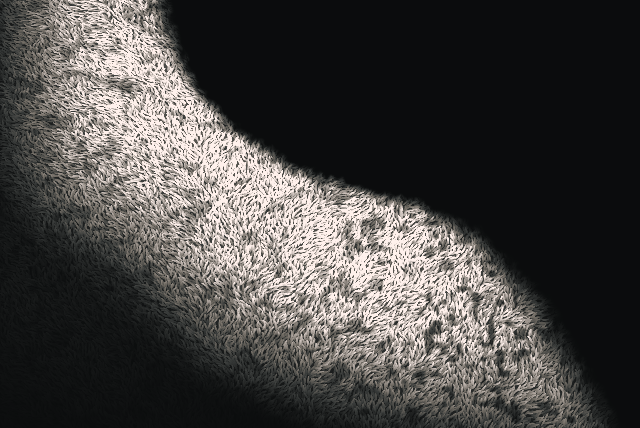
A WebGL 2 fragment shader for this texture:

```glsl
#version 300 es
precision highp float;
// A winding band of warm light falling across a shaggy rug in deep shadow.

uniform vec2 u_resolution;
out vec4 fragColor;

const int EDGE_POINTS = 11;

// Sineless hash: three values in 0..1 per cell
vec3 hash3(vec2 cell) {
    vec3 v = fract(cell.xyx * vec3(0.1031, 0.1030, 0.0973));
    v += dot(v, v.yxz + 33.33);
    return fract((v.xxy + v.yzz) * v.zyx);
}

float noise(vec2 p) {
    vec2 cell = floor(p), f = fract(p);
    f = f * f * (3.0 - 2.0 * f);
    float low = mix(hash3(cell).x, hash3(cell + vec2(1, 0)).x, f.x);
    float high = mix(hash3(cell + vec2(0, 1)).x, hash3(cell + vec2(1, 1)).x, f.x);
    return mix(low, high, f.y);
}

// Distance to a falling curve, positive above it, negative below or before it
float heightOver(vec2 p, vec2 curve[EDGE_POINTS]) {
    float nearest = 10.0, side = -1.0;
    for (int i = 0; i < EDGE_POINTS - 1; i++) {
        vec2 a = curve[i], ab = curve[i + 1] - a, ap = p - a;
        float along = clamp(dot(ap, ab) / dot(ab, ab), 0.0, 1.0);
        nearest = min(nearest, length(ap - ab * along));
        if (p.x >= a.x && p.x < a.x + ab.x)
            side = p.y > a.y + ab.y * ap.x / ab.x ? 1.0 : -1.0;
    }
    return nearest * side;
}

// Soft elliptical spot, turned by an angle
float spot(vec2 p, vec2 center, vec2 radius, float angle) {
    float c = cos(angle), s = sin(angle);
    vec2 r = mat2(c, -s, s, c) * (p - center) / radius;
    return exp(-dot(r, r));
}

// Overlapping bent strands, one rooted in each cell
float strands(vec2 q, float lean, float blur) {
    float shade = 0.16;
    for (int j = -2; j <= 2; j++) {
        for (int i = -2; i <= 2; i++) {
            vec2 cell = floor(q) + vec2(i, j);
            vec3 h = hash3(cell);
            vec3 k = hash3(cell + 71.0);
            float angle = lean + (noise(cell * 0.16) - 0.5) * 1.7 + (k.x - 0.5) * 1.1;
            vec2 dir = vec2(cos(angle), sin(angle));
            vec2 r = q - cell - h.xy;
            float t = dot(r, dir) / 1.45;
            float across = dot(r, vec2(-dir.y, dir.x)) + (k.y - 0.5) * 0.8 * t * t;
            float width = 0.37 * (1.0 - 0.6 * t * t);
            float cover = 1.0 - smoothstep(width - blur, width + blur, abs(across));
            cover *= 1.0 - smoothstep(0.8, 1.0, abs(t));
            float tone = (0.42 + 0.58 * h.z) * (0.8 + 0.2 * t);
            shade = max(shade, cover * tone);
        }
    }
    return shade;
}

// Cool shadow to warm grey to cream
vec3 grade(float level) {
    vec3 shadow = vec3(0.042, 0.048, 0.050);
    vec3 slate = vec3(0.22, 0.23, 0.225);
    vec3 taupe = vec3(0.43, 0.41, 0.38);
    vec3 cream = vec3(1.0, 0.945, 0.925);
    vec3 color = mix(shadow, slate, clamp(level / 0.2, 0.0, 1.0));
    color = mix(color, taupe, clamp((level - 0.2) / 0.2, 0.0, 1.0));
    return mix(color, cream, clamp((level - 0.4) / 0.58, 0.0, 1.0));
}

void main() {
    vec2 p = gl_FragCoord.xy / u_resolution.y;

    // Borders of the lit band
    vec2 upper[EDGE_POINTS] = vec2[EDGE_POINTS](
        vec2(0.37, 1.2), vec2(0.395, 0.98), vec2(0.425, 0.87), vec2(0.465, 0.79),
        vec2(0.55, 0.70), vec2(0.69, 0.61), vec2(0.83, 0.562), vec2(0.98, 0.523),
        vec2(1.12, 0.46), vec2(1.28, 0.30), vec2(1.52, -0.12));
    vec2 lower[EDGE_POINTS] = vec2[EDGE_POINTS](
        vec2(-0.02, 1.3), vec2(0.01, 0.75), vec2(0.05, 0.59), vec2(0.13, 0.48),
        vec2(0.25, 0.39), vec2(0.36, 0.29), vec2(0.50, 0.17), vec2(0.75, 0.06),
        vec2(1.10, -0.03), vec2(1.40, -0.10), vec2(1.80, -0.15));
    float ragged = (noise(p * 80.0) - 0.5) * 0.014;
    float inside = ragged - heightOver(p, upper);
    float rise = ragged + heightOver(p, lower);

    // Light level across and along the band
    float right = smoothstep(0.95, 1.3, p.x);
    float softness = 0.035 + 0.07 * right + 0.035 * smoothstep(0.75, 1.0, p.y);
    float light = smoothstep(-0.012, softness, inside) * smoothstep(-0.10, 0.27, rise);
    float gain = 1.12 - 0.28 * right;
    gain += 0.40 * spot(p, vec2(0.52, 0.64), vec2(0.17, 0.09), -0.75);
    gain += 0.40 * spot(p, vec2(0.87, 0.40), vec2(0.20, 0.13), -0.4);
    gain += 0.40 * spot(p, vec2(0.30, 0.85), vec2(0.12, 0.06), -0.6);
    gain += 0.25 * spot(p, vec2(0.31, 0.71), vec2(0.13, 0.06), -0.2);

    // Folds in the pile
    gain *= 1.0 - 0.45 * spot(p, vec2(0.28, 0.80), vec2(0.10, 0.014), -0.25);
    gain *= 1.0 - 0.50 * spot(p, vec2(0.27, 0.345), vec2(0.13, 0.035), -0.72);
    light *= gain;

    // Pile, finer toward the top, with dark hollows between tufts
    vec2 pile = vec2(p.x, p.y + 0.25 * p.y * p.y) * 142.0;
    float lean = mix(2.35, 1.05, smoothstep(0.25, 0.75, p.x));
    float blur = clamp(75.0 / u_resolution.y, 0.05, 0.22);
    float fur = strands(pile, lean, blur);
    float tuft = 0.6 * noise(pile * 0.38) + 0.4 * noise(pile * 0.16 + 9.0);
    float hollow = 1.0 - smoothstep(0.22, 0.48, tuft);
    fur *= 1.12 - hollow * mix(0.4, 0.75, smoothstep(0.6, 1.15, p.x));

    // Faint spill on the unlit pile at lower left
    float spill = 0.07 * spot(p, vec2(0.12, 0.40), vec2(0.45, 0.28), -0.6);
    spill *= smoothstep(0.0, 0.05, inside);
    float level = fur * (light * 1.14 + spill);
    fragColor = vec4(grade(level), 1.0);
}
```
